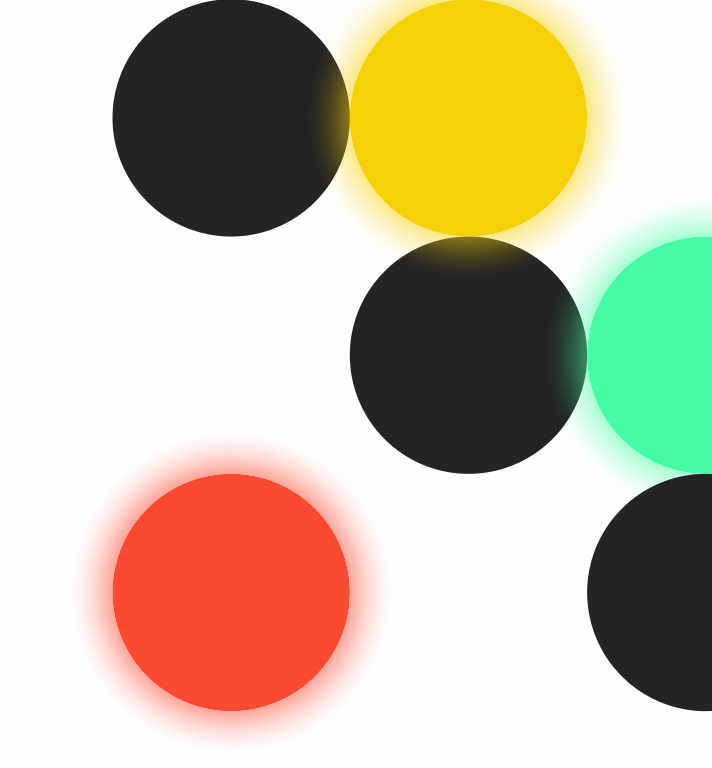
Write a Shadertoy shader that draws this background.

```glsl
// Touching discs on a three by three grid over near-white: a dark diagonal
// and three coloured discs with soft halos. Each disc is a signed distance,
// filled and layered so that halos spill only over the discs beneath them.

const float RADIUS = 0.1545;

// Signed distance to the disc in a grid cell, counted from the upper left
float discDistance(vec2 p, vec2 cell) {
    vec2 center = vec2(0.301, 0.8465) + 2.0 * RADIUS * cell * vec2(1.0, -1.0);
    return length(p - center) - RADIUS;
}

// Antialiased coverage, one pixel wide at the edge
float coverage(float d) {
    return clamp(0.5 - d * iResolution.y, 0.0, 1.0);
}

// Blurred disc edge, slightly under half strength at the rim
float halo(float d) {
    return 1.0 - smoothstep(-0.062, 0.060, d);
}

void mainImage(out vec4 fragColor, in vec2 fragCoord) {
    vec2 p = fragCoord / iResolution.y;
    vec3 dark = vec3(0.14);
    vec3 lit[3] = vec3[3](
        vec3(0.965, 0.820, 0.030),  // yellow
        vec3(0.270, 0.985, 0.650),  // mint
        vec3(0.985, 0.290, 0.196)   // coral
    );
    vec3 color = vec3(0.996);

    // Upper dark discs, below the halos
    for (int i = 0; i < 2; i++) {
        color = mix(color, dark, coverage(discDistance(p, vec2(i))));
    }

    // Glowing discs, one column right of the diagonal, wrapping around
    for (int row = 0; row < 3; row++) {
        float d = discDistance(p, vec2((row + 1) % 3, row));
        color = mix(color, lit[row], max(halo(d), coverage(d)));
    }

    // Last dark disc, above the halos
    color = mix(color, dark, coverage(discDistance(p, vec2(2.0))));

    fragColor = vec4(color, 1.0);
}
```
